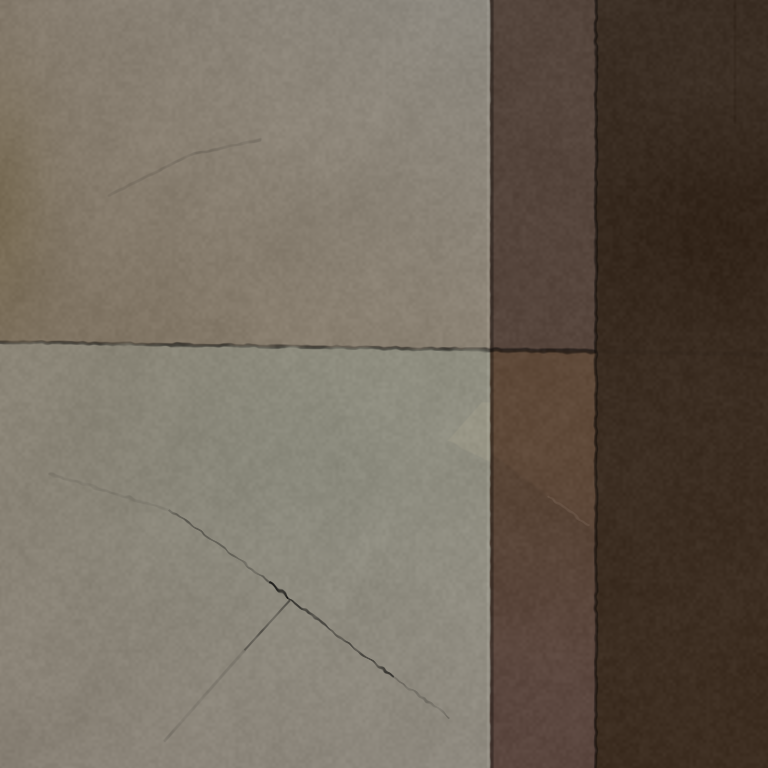
Write a WebGL 2 fragment shader that draws this texture.

```glsl
#version 300 es
precision highp float;
// Pale cracked stone slabs beside a brown border strip and a dark panel.

uniform vec2 u_resolution;
out vec4 fragColor;

const float STRIP_X = 0.6385;
const float PANEL_X = 0.776;

float hash(vec2 p) {
    vec3 q = fract(p.xyx * 0.1031);
    q += dot(q, q.yzx + 33.33);
    return fract((q.x + q.y) * q.z);
}

float noise(vec2 p) {
    vec2 i = floor(p), f = fract(p);
    f = f * f * (3.0 - 2.0 * f);
    return mix(mix(hash(i), hash(i + vec2(1, 0)), f.x),
               mix(hash(i + vec2(0, 1)), hash(i + vec2(1, 1)), f.x), f.y);
}

// Layered noise, centred on zero
float fbm(vec2 p) {
    float sum = 0.0, amp = 0.5;
    for (int i = 0; i < 4; i++) {
        sum += amp * (noise(p) - 0.5);
        p = mat2(1.6, 1.2, -1.2, 1.6) * p + 7.3;
        amp *= 0.5;
    }
    return sum;
}

// Blend of four corner colours
vec3 corners(vec2 t, vec3 bl, vec3 br, vec3 tl, vec3 tr) {
    t = clamp(t, 0.0, 1.0);
    return mix(mix(bl, br, t.x), mix(tl, tr, t.x), t.y);
}

float segment(vec2 p, vec2 a, vec2 b) {
    vec2 ab = b - a;
    return length(p - a - ab * clamp(dot(p - a, ab) / dot(ab, ab), 0.0, 1.0));
}

// Soft line coverage
float stroke(float d, float width) {
    return 1.0 - smoothstep(width * 0.3, width * 1.5, abs(d));
}

float crack(vec2 p, vec2 a, vec2 b, float width) {
    return stroke(segment(p, a, b), width);
}

// Signed side of the line from a to b, positive on its left
float side(vec2 p, vec2 a, vec2 b) {
    vec2 d = normalize(b - a);
    return d.x * (p.y - a.y) - d.y * (p.x - a.x);
}

float blob(vec2 p, vec2 centre, vec2 radius) {
    vec2 d = (p - centre) / radius;
    return exp(-dot(d, d));
}

void main() {
    vec2 uv = gl_FragCoord.xy / u_resolution;
    float soft = max(0.0015, 0.8 / u_resolution.y);
    float rough = (noise(uv * 130.0) - 0.5) * 0.0025;
    float seam = uv.y - (0.555 - 0.0165 * uv.x) + rough;
    float upper = smoothstep(-soft, soft, seam);
    float strip = smoothstep(-soft, soft, uv.x - STRIP_X + rough * 0.5);
    float panel = smoothstep(-soft, soft, uv.x - PANEL_X + rough);
    vec2 w = uv + rough;

    // Pale slabs
    vec2 t = vec2(uv.x / STRIP_X, uv.y / 0.55);
    vec3 lowerSlab = corners(t, vec3(0.53, 0.50, 0.455), vec3(0.56, 0.54, 0.50),
                                vec3(0.535, 0.51, 0.455), vec3(0.555, 0.55, 0.495));
    lowerSlab += vec3(0.0, 0.012, 0.012) * blob(uv, vec2(0.36, 0.38), vec2(0.25, 0.2));
    t.y = (uv.y - 0.55) / 0.45;
    vec3 upperSlab = corners(t, vec3(0.485, 0.435, 0.365), vec3(0.54, 0.505, 0.45),
                                vec3(0.52, 0.48, 0.425), vec3(0.55, 0.535, 0.50));
    upperSlab -= vec3(0.03, 0.035, 0.06) * blob(uv, vec2(0.0, 0.74), vec2(0.06, 0.16));
    upperSlab += vec3(0.015) * blob(uv, vec2(0.35, 0.78), vec2(0.3, 0.3));
    vec3 color = mix(lowerSlab, upperSlab, upper);
    vec2 along = mat2(0.82, 0.57, -0.57, 0.82) * uv;
    color += 0.035 * fbm(along * vec2(22.0, 9.0)) + 0.03 * fbm(uv * 7.0);

    // Lighter chip by the strip
    vec2 tip = vec2(0.584, 0.427);
    float chip = min(side(w, tip, vec2(0.638, 0.398)), -side(w, tip, vec2(0.628, 0.477)));
    chip = min(chip, 0.476 - uv.y);
    color += vec3(0.035, 0.03, 0.02) * smoothstep(-soft, soft, chip);

    // Cracks and faint veins
    float dark = 0.65 * crack(w, vec2(0.352, 0.242), vec2(0.375, 0.222), 0.0018);
    dark = max(dark, 0.28 * crack(w, vec2(0.221, 0.336), vec2(0.352, 0.242), 0.0014));
    dark = max(dark, 0.45 * crack(w, vec2(0.375, 0.222), vec2(0.512, 0.119), 0.0015));
    dark = max(dark, 0.15 * crack(w, vec2(0.512, 0.119), vec2(0.585, 0.066), 0.0015));
    dark = max(dark, 0.32 * crack(w, vec2(0.378, 0.219), vec2(0.319, 0.154), 0.0015));
    dark = max(dark, 0.10 * crack(w, vec2(0.319, 0.154), vec2(0.215, 0.036), 0.002));
    dark = max(dark, 0.08 * crack(w, vec2(0.065, 0.383), vec2(0.221, 0.336), 0.002));
    dark = max(dark, 0.10 * crack(w, vec2(0.143, 0.746), vec2(0.247, 0.798), 0.002));
    dark = max(dark, 0.10 * crack(w, vec2(0.247, 0.798), vec2(0.339, 0.818), 0.002));
    color *= 1.0 - dark * (0.6 + 0.8 * noise(uv * 90.0));

    // Brown strip with a diagonal scratch
    vec3 brown = mix(mix(vec3(0.355, 0.275, 0.245), vec3(0.37, 0.285, 0.22), smoothstep(0.05, 0.45, uv.y)),
                     mix(vec3(0.345, 0.27, 0.235), vec3(0.33, 0.27, 0.235), uv.y), upper);
    float scratch = side(w, vec2(0.651, 0.401), vec2(0.766, 0.316));
    brown *= 1.0 - 0.07 * smoothstep(0.003, -0.003, scratch) * smoothstep(0.15, 0.36, uv.y);
    brown += 0.05 * crack(w, vec2(0.715, 0.354), vec2(0.766, 0.316), 0.0015);
    color = mix(color, brown + 0.03 * fbm(uv * 14.0), strip);

    // Dark panel with a broad shadow
    vec3 umber = mix(vec3(0.235, 0.175, 0.125), vec3(0.235, 0.185, 0.145), uv.y);
    umber -= 0.04 * blob(uv, vec2(0.93, 0.69), vec2(0.2, 0.14));
    umber -= 0.02 * crack(uv, vec2(0.957, 0.84), vec2(0.957, 1.0), 0.002);
    color = mix(color, umber + 0.025 * fbm(uv * 9.0), panel);

    // Joints, with a pale rim on the slab edge
    float joint = stroke(seam, 0.0024) * (0.2 + 0.35 * noise(vec2(uv.x * 55.0, 3.0)));
    joint = mix(joint, stroke(seam, 0.003) * 0.5, smoothstep(0.625, 0.64, uv.x));
    color *= 1.0 - joint * (1.0 - 0.9 * panel);
    color += 0.035 * stroke(uv.x - STRIP_X + 0.003, 0.0018);
    color *= 1.0 - 0.3 * stroke(uv.x - STRIP_X - 0.002, 0.0025);
    color *= 1.0 - 0.45 * stroke(uv.x - PANEL_X + rough, 0.0022);

    // Fine grain
    color += 0.028 * (noise(uv * 230.0) - 0.5) + 0.02 * (noise(uv * 110.0 + 40.0) - 0.5);
    fragColor = vec4(clamp(color, 0.0, 1.0), 1.0);
}
```
